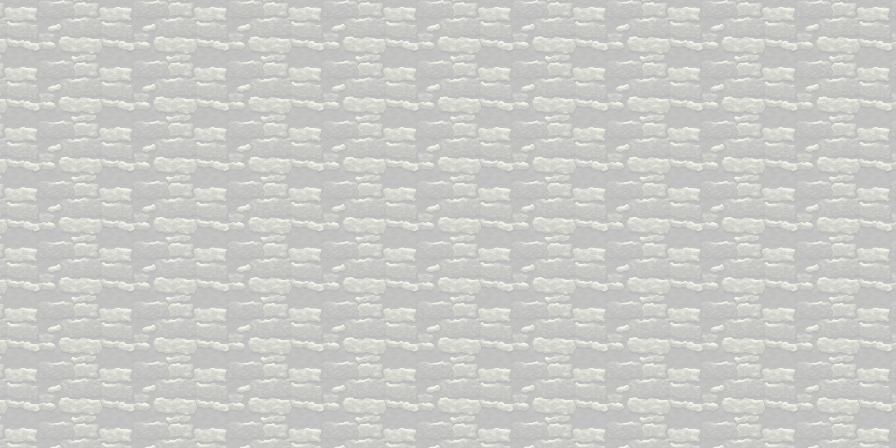
Reproduce this texture procedurally as a WebGL 2 fragment shader.

```glsl
#version 300 es
precision highp float;
// Pale dry-stone wall: a small tile of rugged grey stones with cream, top-lit edges.
uniform vec2 u_resolution;
out vec4 fragColor;

const vec2 TILE = vec2(122.0, 77.5);   // tile size in stone units
const float UNITS = 577.0;             // stone units per canvas height
const float TAU = 6.2831853;

// Stones of one tile, ordered from dull to bright: centre, half size (y down)
const vec4 STONES[12] = vec4[12](
  vec4(22, 10, 22, 10), vec4(54, 33, 26, 11), vec4(100, 37, 20, 9), vec4(9, 47, 9, 5),
  vec4(4, 57.5, 16, 4.5), vec4(91, 54, 12, 4), vec4(60, 10, 15, 8), vec4(57, 73, 15, 3.5),
  vec4(53, 56, 27, 9), vec4(98, 16, 20, 8), vec4(19, 34, 8.5, 3.5), vec4(112, 57, 10, 4.5));

vec2 hash2(vec2 p) {
  return fract(sin(vec2(dot(p, vec2(127.1, 311.7)), dot(p, vec2(269.5, 183.3)))) * 43758.5);
}

// Cellular noise that wraps after "cells" cells per tile
float cellular(vec2 uv, vec2 cells) {
  vec2 base = floor(uv * cells), f = fract(uv * cells);
  float nearest = 2.0;
  for (int y = -1; y <= 1; y++)
    for (int x = -1; x <= 1; x++) {
      vec2 o = vec2(x, y);
      nearest = min(nearest, length(o + hash2(mod(base + o, cells)) - f));
    }
  return nearest;
}

float roundBox(vec2 p, vec2 halfSize, float r) {
  vec2 q = abs(p) - halfSize + r;
  return length(max(q, 0.0)) + min(max(q.x, q.y), 0.0) - r;
}

void main() {
  vec2 pos = vec2(gl_FragCoord.x, u_resolution.y - gl_FragCoord.y) / u_resolution.y;
  vec2 uv = (pos - vec2(0.088, 0.003)) * UNITS / TILE;
  float aa = 0.6 * UNITS / u_resolution.y;

  // Wrapping grain, and layered sines that roughen the outlines
  float coarse = cellular(uv, vec2(11, 15));
  float fine = cellular(uv + 0.37, vec2(23, 29));
  vec2 a = uv * TAU;
  vec2 warp = vec2(sin(a.y * 6.0 + 2.0 * sin(a.x * 2.0)),
                   sin(a.x * 5.0 + sin(a.y * 3.0)) + 0.6 * sin(a.x * 13.0 + a.y * 4.0));
  vec2 p = uv * TILE + warp * vec2(1.3, 0.8);

  // Mortar bed
  vec3 color = vec3(0.765, 0.765, 0.762) + 0.035 * (coarse - 0.45);

  for (int i = 0; i < 12; i++) {
    float tone = float(i) / 11.0;
    vec2 size = STONES[i].zw;
    vec2 d = p - STONES[i].xy;
    d -= TILE * round(d / TILE);
    d.y += 1.5 * sin(float(i) * 2.1) * d.x / size.x;

    // Soft shadow under the stone
    float shade = smoothstep(2.0, -2.0, roundBox(d - vec2(0.8, 2.2), size, 3.5));
    color = mix(color, vec3(0.71, 0.71, 0.715), 0.55 * shade);

    // Face, with worn cream patches on the brighter stones
    float cover = smoothstep(aa, -aa, roundBox(d, size, 3.5) + 1.6 * (fine - 0.4));
    vec3 face = mix(vec3(0.775, 0.775, 0.768), vec3(0.845, 0.845, 0.82), tone);
    face += 0.06 * (fine - 0.45) - 0.012 * d.y / size.y;
    float worn = smoothstep(0.45, 0.85, coarse + 0.35 * (tone - 0.5) - 0.15 * d.y / size.y);
    face = mix(face, vec3(0.92, 0.92, 0.875), worn * (0.2 + 0.6 * tone));

    // Light caught by the upper lip
    float lip = smoothstep(4.5, 1.0, d.y + size.y);
    lip *= 0.55 + 0.45 * sin(d.x * 0.16 + float(i) * 1.3 + 1.0);
    face = mix(face, vec3(0.96, 0.96, 0.92), lip);
    color = mix(color, face, cover);
  }
  fragColor = vec4(color, 1.0);
}
```
